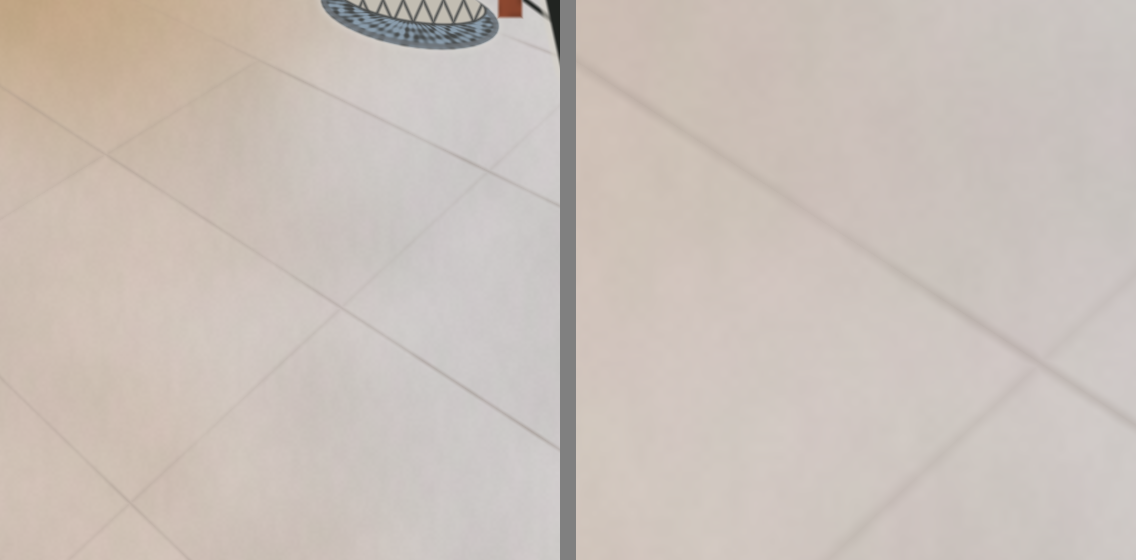
Left, the full canvas; right, a detail of the centre.
Reproduce this texture procedurally as a WebGL 1 fragment shader.

```glsl
precision highp float;
uniform vec2 u_resolution;

// Rows of the projective map from canvas to tile coordinates
const vec3 TILE_U = vec3(1.8375, -2.9673, 1.8011);
const vec3 TILE_V = vec3(-2.0732, -4.2674, 4.7701);
const vec3 TILE_W = vec3(0.0367, -1.0225, 2.0225);

const vec3 WARM_STONE = vec3(0.805, 0.745, 0.700);
const vec3 COOL_STONE = vec3(0.802, 0.788, 0.786);
const vec3 TAN_LIGHT = vec3(0.755, 0.645, 0.515);
const vec3 JOINT = vec3(0.56, 0.51, 0.48);
const vec3 WICKER_DARK = vec3(0.27, 0.28, 0.28);
const vec3 WICKER_MID = vec3(0.43, 0.45, 0.47);
const vec3 WICKER_LIGHT = vec3(0.54, 0.61, 0.67);
const vec3 CREAM = vec3(0.76, 0.74, 0.70);
const vec3 WOOD = vec3(0.47, 0.24, 0.16);
const vec3 SHADOW = vec3(0.13, 0.14, 0.13);

const float JOINT_WIDTH = 0.0022;
const float GRAIN = 0.010;
const float MOTTLE = 0.022;
const float CLOUD = 0.030;
const vec2 BASE_CENTRE = vec2(0.732, 0.977);
const vec2 BASE_RADII = vec2(0.161, 0.060);
const vec2 OPENING_CENTRE = vec2(0.732, 1.002);
const vec2 OPENING_RADII = vec2(0.137, 0.040);
const vec2 TILT = vec2(0.985, -0.174);
const float BRAIDS = 22.0;
const float WIRE_PERIOD = 0.036;

float hash(vec2 p) {
  vec3 q = fract(p.xyx * 0.1031);
  q += dot(q, q.yzx + 33.33);
  return fract((q.x + q.y) * q.z);
}

float noise(vec2 p) {
  vec2 i = floor(p), f = fract(p);
  f = f * f * (3.0 - 2.0 * f);
  float low = mix(hash(i), hash(i + vec2(1.0, 0.0)), f.x);
  float high = mix(hash(i + vec2(0.0, 1.0)), hash(i + 1.0), f.x);
  return mix(low, high, f.y);
}

float cover(float d, float soft) { return 1.0 - smoothstep(-soft, soft, d); }

float segment(vec2 p, vec2 a, vec2 b) {
  vec2 ab = b - a;
  return length(p - a - ab * clamp(dot(p - a, ab) / dot(ab, ab), 0.0, 1.0));
}

vec2 tilted(vec2 p) { return vec2(dot(p, TILT), dot(p, vec2(-TILT.y, TILT.x))); }

float ellipse(vec2 p, vec2 radii) {
  float k = length(p / radii);
  return k * (k - 1.0) / max(length(p / (radii * radii)), 0.001);
}

// Canvas distance to the nearest whole value of one tile coordinate
float jointDistance(float t, vec3 row, float w) {
  vec2 slope = (row.xy - t * TILE_W.xy) / w;
  return abs(fract(t + 0.5) - 0.5) / length(slope);
}

vec3 floorColor(vec2 p) {
  vec3 h = vec3(p, 1.0);
  float w = dot(TILE_W, h);
  vec2 tile = vec2(dot(TILE_U, h), dot(TILE_V, h)) / w;

  // Light falling across the stone: warm left and foot, tan upper left
  float across = p.x + 0.22 * p.y + 0.25 * (noise(p * 5.0) - 0.5);
  vec3 col = mix(WARM_STONE, COOL_STONE, smoothstep(0.25, 1.02, across));
  float tan_ = smoothstep(0.60, 1.05, p.y) * (1.0 - smoothstep(0.05, 0.85, p.x));
  col = mix(col, TAN_LIGHT, tan_);
  col += 0.014 * (hash(floor(tile) + 17.0) - 0.5);
  col += CLOUD * (noise(p * 7.0 + 9.0) - 0.5);

  // Soft streaks, tinted mottle and fine grain
  float streak = noise(p * vec2(70.0, 32.0)) - 0.5;
  float tint = noise(p * vec2(38.0, 22.0) + 31.0) - 0.5;
  col += MOTTLE * (0.6 * streak + tint * vec3(0.5, -0.2, 0.4));
  col += GRAIN * (noise(p * 180.0) - 0.5);

  // Long joints are soft, cross joints are faint and broken
  float longJoint = cover(jointDistance(tile.y, TILE_V, w) - JOINT_WIDTH, 0.0045);
  float crossJoint = cover(jointDistance(tile.x, TILE_U, w) - JOINT_WIDTH, 0.0060);
  float wear = 0.4 + 0.9 * noise(p * 17.0);
  float longFade = 1.0 - 0.65 * smoothstep(0.85, 0.95, p.y);
  float crossFade = 1.0 - smoothstep(0.86, 0.92, p.y);
  float strength = max(longJoint * (0.24 + 0.22 * p.x * p.x) * longFade, crossJoint * 0.16 * crossFade);
  return mix(col, JOINT, strength * wear);
}

vec3 addBasket(vec3 col, vec2 p, float px) {
  vec2 q = tilted(p - BASE_CENTRE);
  float outer = ellipse(q, BASE_RADII);
  float inner = ellipse(tilted(p - OPENING_CENTRE), OPENING_RADII);
  col = mix(col, vec3(0.87, 0.86, 0.84), 0.4 * cover(outer - 0.006, 0.009));

  // Braided foot
  vec2 polar = vec2(atan(q.y / BASE_RADII.y, q.x / BASE_RADII.x), length(q / BASE_RADII));
  float weave = sin(polar.x * BRAIDS + polar.y * 16.0) * sin(polar.x * BRAIDS - polar.y * 16.0);
  weave = 0.6 * weave + 1.6 * (noise(p * 110.0) - 0.5);
  vec3 braid = mix(WICKER_DARK, WICKER_LIGHT, smoothstep(-1.1, 0.9, weave));
  braid = mix(braid, WICKER_MID, 0.8 * cover(abs(outer + 0.006) - 0.004, 0.003));
  braid = mix(braid, WICKER_DARK, 0.5 * cover(abs(outer + 0.001) - 0.001, 0.002));

  // Crossed wires over the open centre
  vec2 wires = fract(vec2(p.x + 0.45 * p.y, p.x - 0.45 * p.y) / WIRE_PERIOD);
  wires = abs(wires - 0.5) * WIRE_PERIOD;
  float wire = cover(min(wires.x, wires.y) - 0.0025, 0.0022 + px);
  vec3 lattice = mix(CREAM, WICKER_DARK, 0.9 * wire);
  braid = mix(braid, lattice, cover(inner, 0.002 + px));
  braid = mix(braid, WICKER_DARK, 0.9 * cover(abs(inner) - 0.002, 0.003));
  return mix(col, braid, cover(outer, 0.002 + px));
}

void main() {
  vec2 p = gl_FragCoord.xy / u_resolution;
  float px = 0.7 / min(u_resolution.x, u_resolution.y);
  vec3 col = addBasket(floorColor(p), p, px);

  // Furniture at the upper right corner
  vec2 leg = abs(p - vec2(0.911, 0.995)) - vec2(0.021, 0.026);
  col = mix(col, WOOD * (0.8 + 0.4 * noise(p * 60.0)), cover(max(leg.x, leg.y), 0.003 + px));
  float strand = segment(p, vec2(0.938, 1.0), vec2(0.985, 0.965));
  col = mix(col, SHADOW, cover(strand - 0.004, 0.003 + px));
  float edge = 0.975 + 0.22 * (1.0 - p.y) - p.x;
  float drop = smoothstep(0.84, 0.88, p.y);
  col = mix(col, CREAM + 0.08, 0.6 * drop * cover(edge - 0.012, 0.005));
  col = mix(col, SHADOW, drop * cover(edge, 0.003 + px));
  gl_FragColor = vec4(col, 1.0);
}
```
